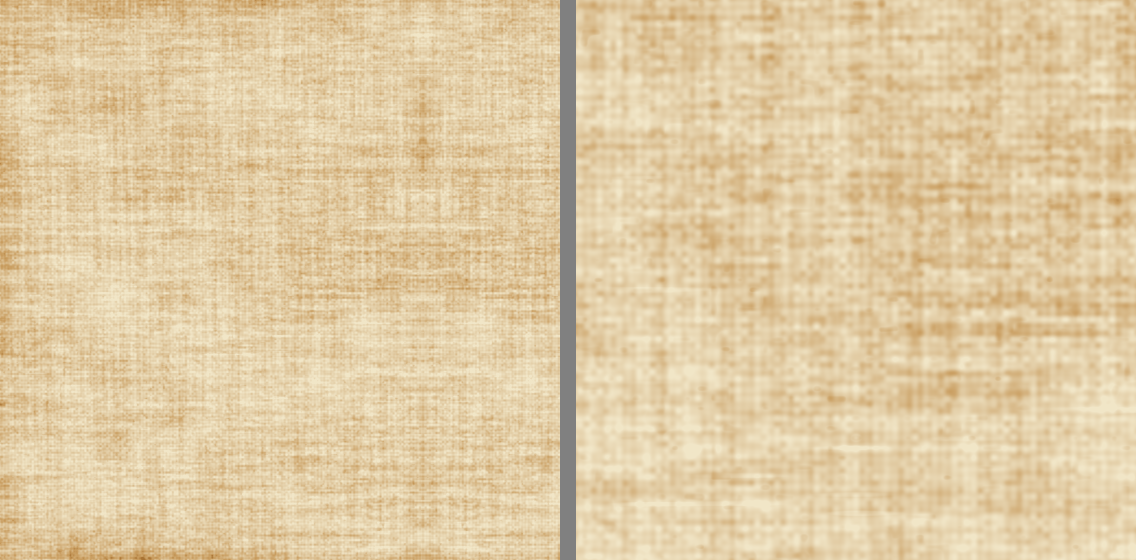
Left, the full canvas; right, a detail of the centre.
Give the GLSL for this texture, as a WebGL 1 fragment shader.

```glsl
precision highp float;
// Aged linen cloth: cream and tan woven threads with streaks, stains and worn edges.
uniform vec2 u_resolution;

float hash(vec2 p) {
  return fract(sin(dot(p, vec2(127.1, 311.7))) * 43758.5453);
}

// Value noise centred on zero
float noise(vec2 p) {
  vec2 cell = floor(p);
  vec2 f = fract(p);
  f = f * f * (3.0 - 2.0 * f);
  float low = mix(hash(cell), hash(cell + vec2(1.0, 0.0)), f.x);
  float high = mix(hash(cell + vec2(0.0, 1.0)), hash(cell + vec2(1.0, 1.0)), f.x);
  return mix(low, high, f.y) - 0.5;
}

// Soft cloudy patches, a little wider than tall
float clouds(vec2 p) {
  float sum = 0.0;
  float weight = 0.5;
  for (int i = 0; i < 4; i++) {
    sum += weight * noise(p);
    p = p * vec2(2.1, 2.4) + 17.3;
    weight *= 0.65;
  }
  return sum;
}

// Long threads running both ways, crossed by fine grain
float threads(vec2 p) {
  float across = 0.30 * noise(p * vec2(9.0, 115.0) + 3.0)
               + 0.32 * noise(p * vec2(34.0, 250.0) + 41.0);
  float upright = 0.25 * noise(p * vec2(190.0, 11.0) + 73.0)
                + 0.12 * noise(p * vec2(70.0, 7.0) + 29.0);
  float grain = 0.40 * noise(p * 256.0 + 11.0);
  return across + upright + grain;
}

// Regular over-and-under grid of the cloth
float weave(vec2 p) {
  vec2 wave = cos(6.2832 * 170.0 * p);
  return 0.04 * (wave.x + wave.y);
}

// Browning that creeps in from the top, left and bottom
float wornEdges(vec2 uv, float patches) {
  float top = exp(-(1.0 - uv.y) * 28.0) * mix(0.5, 0.28, uv.x);
  float left = exp(-uv.x * 38.0) * 0.3;
  float bottom = exp(-uv.y * 40.0) * 0.28;
  return (top + left + bottom) * (1.0 - 1.2 * patches);
}

vec3 linenColor(float tone) {
  vec3 brown = vec3(0.66, 0.45, 0.20);
  vec3 tan = vec3(0.79, 0.62, 0.38);
  vec3 cream = vec3(0.88, 0.79, 0.63);
  vec3 pale = vec3(0.945, 0.90, 0.78);
  vec3 color = mix(brown, tan, smoothstep(-0.3, 0.1, tone));
  color = mix(color, cream, clamp((tone - 0.1) / 0.5, 0.0, 1.0));
  return mix(color, pale, clamp((tone - 0.6) / 0.4, 0.0, 1.0));
}

void main() {
  vec2 uv = gl_FragCoord.xy / u_resolution;

  // The right half is folded about a crease
  float crease = abs(uv.x - 0.755);
  vec2 cloth = vec2(uv.x > 0.51 ? 0.755 - crease : uv.x, uv.y);

  float patches = clouds(cloth * vec2(5.0, 6.0) + 5.0);
  float fibres = threads(cloth);
  float tone = 0.66 + 0.42 * patches + weave(uv);

  // Threads stand out more where the cloth is stained
  tone += fibres * (1.0 - 0.6 * patches);

  // Pale slubs: short bright horizontal threads
  float slub = smoothstep(0.27, 0.45, noise(cloth * vec2(16.0, 180.0) + 91.0));
  tone += 0.2 * slub * smoothstep(-0.1, 0.25, patches);

  // Brown specks and the stained crease
  tone -= 0.2 * smoothstep(0.28, 0.48, noise(cloth * vec2(130.0, 170.0) + 57.0));
  tone -= 0.25 * exp(-crease * 80.0) * smoothstep(-0.2, 0.4, noise(vec2(2.0, uv.y * 14.0)));

  tone -= wornEdges(uv, patches);
  gl_FragColor = vec4(linenColor(tone), 1.0);
}
```
